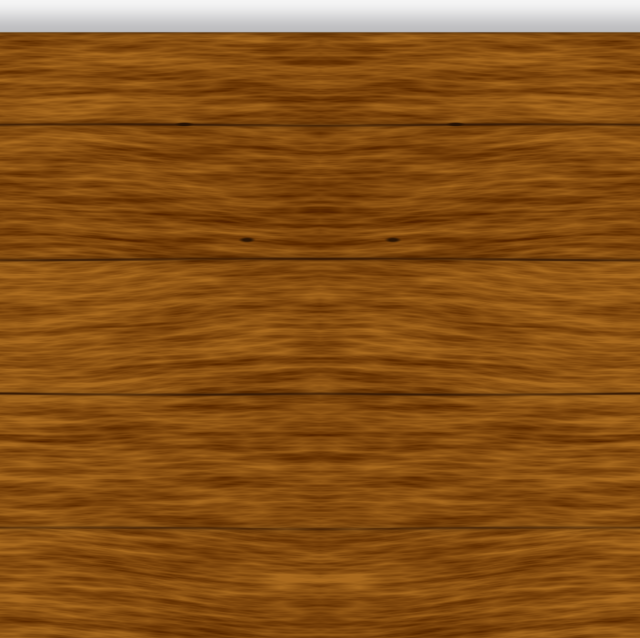
Write a Shadertoy shader that draws this texture.

```glsl
#define BAR_HEIGHT 0.0505
#define FIRST_SEAM 0.196
#define PLANK_HEIGHT 0.2107
#define SEAM_WIDTH 0.0017
#define GRAIN_CONTRAST 1.45
#define DARK_WOOD vec3(0.44, 0.23, 0.025)
#define LIGHT_WOOD vec3(0.62, 0.38, 0.10)
#define GAP_COLOR vec3(0.20, 0.09, 0.015)
#define BAR_TOP vec3(0.96)
#define BAR_BOTTOM vec3(0.74, 0.74, 0.75)

// Per plank, top to bottom: upward arch of the grain, and brightness
const float plankArch[5] = float[5](0.003, -0.010, 0.013, 0.003, -0.017);
const float plankTone[5] = float[5](0.02, -0.10, 0.13, -0.02, -0.04);

vec2 hash2(vec2 p) {
    vec3 q = fract(p.xyx * vec3(0.1031, 0.1030, 0.0973));
    q += dot(q, q.yzx + 33.33);
    return fract((q.xx + q.yz) * q.zy);
}

// Cellular noise: distance to the nearest scattered point
float cells(vec2 p) {
    vec2 cell = floor(p), local = fract(p);
    float nearest = 2.0;
    for (int j = -1; j <= 1; j++)
        for (int i = -1; i <= 1; i++) {
            vec2 o = vec2(i, j);
            vec2 d = o + hash2(cell + o + 50.0) - local;
            nearest = min(nearest, dot(d, d));
        }
    return sqrt(nearest);
}

// Fibres: cells stretched along the plank, in finer and finer layers
float fibres(vec2 p) {
    float sum = 0.0, weight = 0.62;
    vec2 scale = vec2(3.0, 48.0);
    for (int i = 0; i < 4; i++) {
        sum += weight * (cells(p * scale + float(i) * 17.3) - 0.46);
        scale *= vec2(2.0, 1.7);
        weight *= 0.88;
    }
    return sum;
}

// Broad tonal bands from layered sines
float bands(vec2 p) {
    return 0.45 * sin(p.y * 71.0 + 2.0 * sin(p.x * 5.0))
         + 0.35 * sin(p.y * 163.0 + 3.0 * sin(p.x * 4.0 + 1.0))
         + 0.20 * sin(p.y * 307.0 + 2.5 * sin(p.x * 9.0));
}

// Soft flattened dark spot
float knot(vec2 p, vec2 center, vec2 radius) {
    return 1.0 - smoothstep(0.3, 1.0, length((p - center) / radius));
}

void mainImage(out vec4 fragColor, in vec2 fragCoord) {
    vec2 uv = fragCoord / iResolution.xy;
    float pixel = 1.0 / iResolution.y;

    // Mirrored across the middle, measured downward from the top
    vec2 p = vec2(abs(uv.x - 0.5), 1.0 - uv.y);
    float level = (p.y - FIRST_SEAM) / PLANK_HEIGHT + 1.0;
    int plank = clamp(int(floor(level)), 0, 4);
    float row = float(plank);
    float depth = level - row;

    // Bend the grain within each plank
    vec2 grain = p;
    grain.y += plankArch[plank] * cos(p.x * 6.2832);
    grain.y += 0.0015 * sin(p.x * 23.0 + row * 2.0 + p.y * 40.0);
    vec2 seed = vec2(row * 7.31, row * 0.37);

    float tone = 0.58 + plankTone[plank];
    tone += GRAIN_CONTRAST * fibres(grain + seed);
    tone += 0.13 * bands(grain + seed);
    tone += 0.22 * (smoothstep(0.0, 0.45, p.x) - 0.6);
    tone -= 0.12 * (depth - 0.5);

    // Long dark veins that follow the grain and fade along it
    for (int i = 0; i < 3; i++) {
        vec2 h = hash2(vec2(row + 3.0, float(i) + 11.0));
        float veinY = FIRST_SEAM + (row - 0.92 + 0.87 * h.x) * PLANK_HEIGHT;
        float fade = 0.5 + 0.5 * sin(p.x * 9.0 + h.y * 6.2832);
        tone -= 0.45 * fade * exp(-pow((grain.y - veinY) / 0.0028, 2.0));
    }
    vec3 color = mix(DARK_WOOD, LIGHT_WOOD, clamp(tone, -0.6, 1.25));

    // Uneven gaps between planks
    float seamIndex = clamp(floor(level + 0.5), 1.0, 4.0);
    float seamY = FIRST_SEAM + (seamIndex - 1.0) * PLANK_HEIGHT;
    seamY += 0.0012 * sin(p.x * 8.0 + seamIndex * 2.0);
    float toSeam = abs(p.y - seamY);
    float wear = 0.68 + 0.22 * sin(p.x * 17.0 + seamIndex * 4.0);
    wear *= seamIndex > 3.5 ? 0.65 : 1.0;
    float gap = 1.0 - smoothstep(SEAM_WIDTH - pixel, SEAM_WIDTH + pixel, toSeam);
    color *= 1.0 - 0.18 * exp(-toSeam / 0.004);
    color = mix(color, GAP_COLOR, gap * wear);

    // Knots, one on the first gap and one inside the second plank
    float spots = knot(p, vec2(0.212, FIRST_SEAM - 0.001), vec2(0.017, 0.004));
    spots = max(spots, knot(p, vec2(0.114, 0.376), vec2(0.015, 0.005)));
    color = mix(color, GAP_COLOR * 0.6, 0.85 * spots);

    // Shaded metal bar along the top
    vec3 bar = mix(BAR_TOP, BAR_BOTTOM, smoothstep(0.0, 1.0, p.y / BAR_HEIGHT));
    color *= 1.0 - 0.3 * exp(-max(p.y - BAR_HEIGHT, 0.0) / 0.003);
    float barMask = 1.0 - smoothstep(-pixel, pixel, p.y - BAR_HEIGHT);
    fragColor = vec4(mix(color, bar, barMask), 1.0);
}
```
